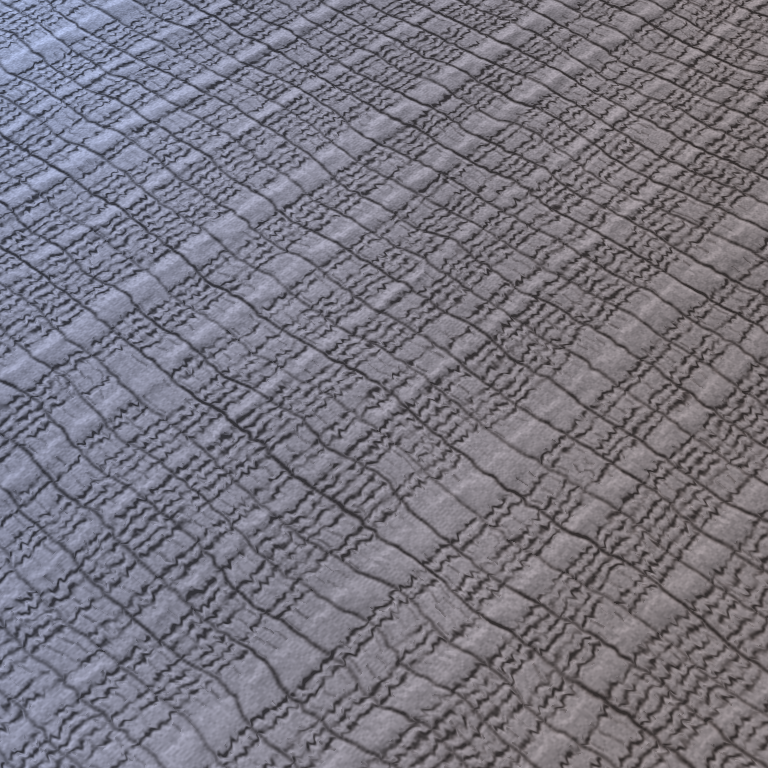
Reproduce this texture procedurally as a Shadertoy shader.

```glsl
// A crinkled, quilted bedspread seen at a slant. Two vanishing points give the
// cloth coordinates: long seams fall to the right, gathered stitch rows rise to
// the right in groups, and plain puffed bands lie between the groups.

float hash(vec2 p) {
    return fract(sin(dot(p, vec2(127.1, 311.7))) * 43758.5453);
}

float noise(vec2 p) {
    vec2 i = floor(p), f = fract(p);
    f = f * f * (3.0 - 2.0 * f);
    return mix(mix(hash(i), hash(i + vec2(1, 0)), f.x),
               mix(hash(i + vec2(0, 1)), hash(i + vec2(1, 1)), f.x), f.y);
}

// Each coordinate stays constant along lines through its vanishing point
vec2 clothCoords(vec2 p) {
    return vec2(p.x + 2.4, p.x - 2.9) / (2.5 - p.y);
}

// Returns the cloth height in x and the groove darkness in y
vec2 relief(vec2 p) {
    vec2 q = clothCoords(p);
    q += 0.012 * (vec2(noise(p * 6.0), noise(p * 6.0 + 31.0)) - 0.5);

    // Long thin seams, slightly wavy and unevenly deep
    float s = q.x / 0.04 + 0.35 * (noise(vec2(q.y * 22.0, q.x * 14.0)) - 0.5)
            + 0.10 * (noise(q.yx * vec2(130.0, 30.0)) - 0.5);
    float row = floor(s), across = fract(s) - 0.5;
    float seamId = floor(s + 0.5);
    float seamDepth = 0.5 + 0.5 * hash(vec2(seamId, 4.0));
    seamDepth *= 0.65 + 0.5 * noise(vec2(q.y * 45.0, seamId * 5.3));
    float seam = seamDepth * exp(-pow((0.5 - abs(across)) / 0.06, 2.0));

    // Gathered rows: straight lines with fine teeth, shifting at every seam
    float t = q.y / 0.01044 + 5.0 + 0.4 * (hash(vec2(row, 9.0)) - 0.5)
            + 0.35 * (noise(vec2(s * 2.5, q.y * 60.0)) - 0.5)
            + 0.55 * (noise(vec2(s * 10.0, q.y * 100.0)) - 0.5);
    float line = floor(t), group = floor(line / 9.0);
    float place = line - 9.0 * group, along = place + fract(t);

    // Every fourth plain band is the widest; a few lines are left out
    float plain = mod(group, 4.0) == 1.0 ? 3.0
                : 1.0 + floor(2.0 * hash(vec2(group, 2.0)));
    float stitched = step(plain, place)
                   * step(0.07, hash(vec2(line, 6.0)))
                   * step(0.10, hash(vec2(line, row)));
    float dash = smoothstep(0.1, 0.6, noise(vec2(s * 6.0, line * 7.3)));
    float teeth = noise(vec2(s * 15.0, line * 3.7));
    float width = 0.13 + 0.16 * teeth;
    float gather = stitched * (0.3 + 0.6 * dash) * (0.75 + 0.35 * teeth)
                 * exp(-pow((fract(t) - 0.5) / width, 2.0));

    // Thin cross threads tie the gathered rows together
    float thread = abs(fract(s * 3.0 + 0.6 * hash(vec2(line, 8.0))) - 0.5);
    float tie = 0.38 * step(plain, place) * exp(-pow(thread / 0.13, 2.0))
              * hash(vec2(line, floor(s * 3.0)));

    // Pillows swell between seams, most of all in the plain bands
    float puff = smoothstep(-0.4, 0.8, along) * (1.0 - smoothstep(plain - 0.8, plain + 0.5, along));
    puff *= smoothstep(0.0, 0.5, along);
    float dome = 1.0 - 4.0 * across * across;
    float crease = noise(vec2(s * 1.6, q.y * 75.0));
    float groove = max(max(seam, gather), tie);
    float height = dome * (0.25 + 0.4 * puff) + 0.6 * crease * (0.5 + puff)
                 + 0.18 * noise(q * vec2(150.0, 190.0)) - 0.5 * groove;
    return vec2(height, groove);
}

void mainImage(out vec4 fragColor, in vec2 fragCoord) {
    vec2 p = fragCoord / iResolution.xy;
    vec2 cloth = relief(p);

    // Light from the upper left: compare height with a point nearer the light
    float slope = cloth.x - relief(p + vec2(-0.003, 0.005)).x;
    float shade = 1.03 - 0.60 * cloth.y + 0.32 * clamp(slope, -0.7, 0.6);

    // Fine weave and soft folds
    vec2 q = clothCoords(p);
    shade += 0.20 * (noise(q * vec2(420.0, 560.0)) - 0.5);
    shade += 0.09 * (noise(p * 5.0 + 7.0) - 0.5);

    // Cool window light on the left turns warm and dim to the right
    float warm = smoothstep(-0.05, 0.95, p.x + 0.2 * (0.5 - p.y));
    vec3 fabric = mix(vec3(0.52, 0.535, 0.62), vec3(0.53, 0.50, 0.51), warm);
    vec2 corner = p - vec2(0, 1);
    fabric += vec3(0.04, 0.07, 0.11) * exp(-14.0 * dot(corner, corner));
    fabric *= 1.0 - 0.07 * smoothstep(0.6, 1.4, p.x + 0.4 * (1.0 - p.y));

    vec3 color = fabric * max(shade, 0.38);
    color *= mix(vec3(1), vec3(1.03, 0.98, 0.95), cloth.y * warm);
    fragColor = vec4(clamp(color, 0.0, 1.0), 1.0);
}
```
